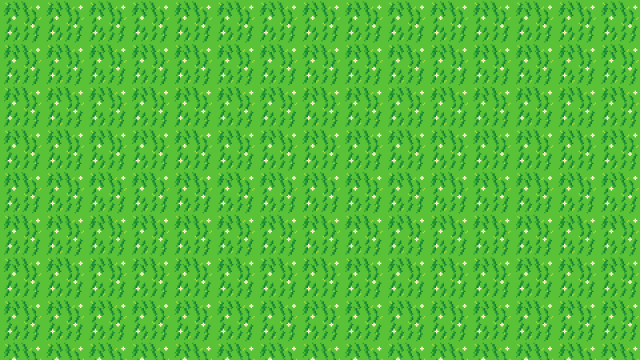
Give the GLSL for this texture, as a Shadertoy shader.

```glsl
#define TILES_ACROSS 15.0
#define TILE_CELLS 32.0
#define BLADE_COLUMNS 4
#define BLADE_ROWS 5
#define FLOWERS 4
#define SPECKS 8
#define SAMPLES 3

const vec3 GRASS = vec3(0.35, 0.76, 0.21);
const vec3 BLADE_LIGHT = vec3(0.14, 0.62, 0.20);
const vec3 BLADE_DARK = vec3(0.09, 0.49, 0.23);
const vec3 SPECK = vec3(0.66, 0.86, 0.24);
const vec3 PETAL = vec3(1.0, 0.98, 0.90);
const vec3 FLOWER_HEART = vec3(0.97, 0.90, 0.50);

vec2 hash2(vec2 p) {
    vec2 q = vec2(dot(p, vec2(127.1, 311.7)), dot(p, vec2(269.5, 183.3)));
    return fract(sin(q) * 43758.5453);
}

// Flowers alternate between the right and left side, going down
vec2 flowerCell(int i) {
    float k = float(i);
    float x = i % 2 == 0 ? 28.0 - 2.0 * k : 11.5 - 1.5 * k;
    return floor(vec2(x, 5.0 + 8.8 * k - 0.8 * k * k) + 0.01);
}

float flowerDistance(vec2 cell) {
    float nearest = TILE_CELLS;
    for (int i = 0; i < FLOWERS; i++)
        nearest = min(nearest, distance(cell, flowerCell(i)));
    return nearest;
}

// Slanted two-tone blade, two cells wide with single-cell tips
void drawBlade(vec2 d, float lean, float halfHeight, inout vec3 color) {
    if (abs(d.y) > halfHeight) return;
    float across = d.x + floor(lean * d.y * 0.5 + 0.5);
    bool tip = abs(d.y) == halfHeight;
    if (across == 0.0) color = BLADE_LIGHT;
    if (across == 1.0 && !tip) color = BLADE_DARK;
}

vec3 tileColor(vec2 cell) {
    vec3 color = GRASS;

    // Short diagonal specks
    for (int i = 0; i < SPECKS; i++) {
        float k = float(i);
        vec2 spot = vec2(fract(k * 0.618 + 0.1), (k + 0.5) / float(SPECKS));
        vec2 d = cell - floor(spot * (TILE_CELLS - 2.0) + 1.0);
        float slant = i % 2 == 0 ? 1.0 : -1.0;
        if (d == vec2(0.0) || d == vec2(1.0, slant)) color = SPECK;
    }

    // Blades on a jittered grid, leaving room around the flowers
    for (int row = 0; row < BLADE_ROWS; row++) {
        for (int col = 0; col < BLADE_COLUMNS; col++) {
            vec2 slot = vec2(col, row);
            vec2 jitter = hash2(slot + 3.0) * 2.6 - 1.3;
            vec2 root = floor(vec2(6.0, 4.5) + slot * vec2(6.8, 5.6) + jitter);
            if (flowerDistance(root) < 3.0) continue;
            bool upperMiddle = row < 2 && col > 0;
            float lean = upperMiddle ? -1.0 : 1.0;
            float halfHeight = 2.0 + step(0.5, hash2(slot + 17.0).x);
            drawBlade(cell - root, lean, halfHeight, color);
        }
    }

    // Plus-shaped flowers
    float fromFlower = flowerDistance(cell);
    if (fromFlower < 1.1) color = PETAL;
    if (fromFlower < 0.5) color = FLOWER_HEART;
    return color;
}

void mainImage(out vec4 fragColor, in vec2 fragCoord) {
    vec3 total = vec3(0.0);
    for (int j = 0; j < SAMPLES; j++) {
        for (int i = 0; i < SAMPLES; i++) {
            vec2 offset = (vec2(i, j) + 0.5) / float(SAMPLES) - 0.5;
            vec2 p = fragCoord + offset;
            // Tiles start at the top left corner
            p = vec2(p.x, iResolution.y - p.y) / iResolution.x * TILES_ACROSS;
            total += tileColor(floor(fract(p) * TILE_CELLS));
        }
    }
    fragColor = vec4(total / float(SAMPLES * SAMPLES), 1.0);
}
```
